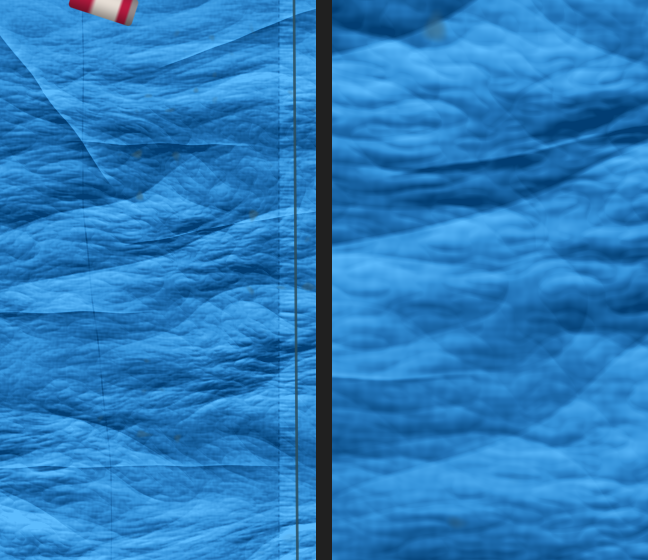
Left, the full canvas; right, a detail of the centre.
Write a Shadertoy shader that draws this texture.

```glsl
// A crumpled blue woven tarpaulin with folds, a stitched hem and a plain can at the top edge.
#define WRINKLE_SCALE vec2(3.2, 7.0)
#define WRINKLE_DEPTH 0.30
#define WEAVE_DEPTH 0.17
#define BASE_TONE 0.38
#define FOLD_STRENGTH 0.55
#define STAIN_AMOUNT 0.5
#define SHADE_BLUE vec3(0.07, 0.35, 0.59)
#define MID_BLUE vec3(0.13, 0.45, 0.72)
#define LIT_BLUE vec3(0.21, 0.58, 0.86)
#define GLOSS_BLUE vec3(0.29, 0.66, 0.93)
#define STAIN_COLOR vec3(0.25, 0.36, 0.40)

float hash(vec2 p) {
    vec3 q = fract(vec3(p.xyx) * 0.1031);
    q += dot(q, q.yzx + 33.33);
    return fract((q.x + q.y) * q.z);
}

float cornerSlope(vec2 cell, vec2 offset) {
    float angle = 6.2832 * hash(cell);
    return dot(vec2(cos(angle), sin(angle)), offset);
}

float gradientNoise(vec2 p) {
    vec2 i = floor(p), f = p - i;
    vec2 u = f * f * f * (f * (f * 6.0 - 15.0) + 10.0);
    vec2 e = vec2(1.0, 0.0);
    return mix(mix(cornerSlope(i, f), cornerSlope(i + e.xy, f - e.xy), u.x),
               mix(cornerSlope(i + e.yx, f - e.yx), cornerSlope(i + 1.0, f - 1.0), u.x), u.y);
}

// Sharp ridges at several sizes, stretched sideways
float wrinkleHeight(vec2 p) {
    vec2 q = p * WRINKLE_SCALE;
    q += 0.35 * vec2(gradientNoise(q * 0.8 + 40.0), gradientNoise(q * 0.8 + 71.0));
    float height = 0.0, amplitude = 1.0 / WRINKLE_SCALE.y, turn = 0.35;
    for (int i = 0; i < 5; i++) {
        height += amplitude * abs(gradientNoise(q + 20.0));
        float c = cos(turn), s = sin(turn);
        q = mat2(c, s, -s, c) * q * 1.9 + 13.7;
        amplitude *= 0.46;
        turn = -turn;
    }
    return height;
}

// Long fold: lit above its edge, shaded below
float fold(vec2 p, vec2 a, vec2 b, float width) {
    vec2 along = normalize(b - a);
    float t = dot(p - a, along) / length(b - a);
    float d = dot(p - a, vec2(-along.y, along.x));
    float ends = smoothstep(-0.05, 0.12, t) * (1.0 - smoothstep(0.85, 1.05, t));
    float side = smoothstep(-0.0015, 0.0015, d);
    return ends * mix(-0.7, 1.0, side) * exp(-abs(d) / width);
}

float line(float d, float width) {
    return 1.0 - smoothstep(width * 0.4, width * 1.4, abs(d));
}

vec3 tarpColor(float tone) {
    float t = clamp(tone, -0.35, 1.3) * 3.0;
    vec3 c = mix(SHADE_BLUE, MID_BLUE, min(t, 1.0));
    c = mix(c, LIT_BLUE, clamp(t - 1.0, 0.0, 1.0));
    return c + (GLOSS_BLUE - LIT_BLUE) * max(t - 2.0, 0.0);
}

void mainImage(out vec4 fragColor, in vec2 fragCoord) {
    vec2 p = fragCoord / iResolution.y;
    float wobble = gradientNoise(p * 9.0 + 5.0);
    vec2 bent = p + 0.008 * vec2(wobble, gradientNoise(p * 11.0 + 31.0));

    // Light falling on the wrinkles from above
    vec2 toLight = 0.0016 * normalize(vec2(-0.3, 1.0));
    float slope = (wrinkleHeight(p - toLight) - wrinkleHeight(p + toLight)) / 0.0032;
    float rough = 0.85 + 0.6 * gradientNoise(p * 4.0 + 9.0);
    rough *= 1.0 - 0.45 * smoothstep(0.8, 0.95, p.y);
    float tone = BASE_TONE + WRINKLE_DEPTH * rough * slope;

    // Broad sheen: bright foot and top, dim middle
    tone += 0.40 * gradientNoise(p * vec2(3.0, 6.0) + 3.0);
    tone += 0.42 * (1.0 - smoothstep(0.06, 0.17, p.y)) + 0.17 * smoothstep(0.78, 0.9, p.y);
    tone -= 0.14 * exp(-pow((p.y - 0.74) / 0.06, 2.0));

    // Main folds
    float folds = fold(bent, vec2(-0.03, 0.98), vec2(0.20, 0.67), 0.017)
        + fold(bent, vec2(0.28, 0.875), vec2(0.60, 1.0), 0.016)
        + fold(bent, vec2(0.12, 0.745), vec2(0.45, 0.74), 0.010)
        + fold(bent, vec2(-0.05, 0.44), vec2(0.27, 0.445), 0.007)
        + fold(bent, vec2(-0.05, 0.165), vec2(0.52, 0.17), 0.006)
        + fold(bent, vec2(0.22, 0.56), vec2(0.60, 0.63), 0.009);
    tone += FOLD_STRENGTH * folds;

    // Woven threads
    float threads = gradientNoise(p * vec2(45.0, 230.0)) + 0.7 * gradientNoise(p * vec2(190.0, 110.0));
    tone += WEAVE_DEPTH * threads;

    // Upright packing creases
    float creaseX = 0.148 + 0.05 * smoothstep(0.7, 0.1, p.y) + 0.004 * wobble;
    tone -= 0.28 * line(p.x - creaseX, 0.0016) * (0.6 + gradientNoise(p * 30.0));

    // Hem strip with short cross threads
    float seamX = 0.531 - 0.006 * p.y;
    float strip = smoothstep(0.496, 0.502, p.x) * smoothstep(seamX + 0.002, seamX - 0.002, p.x);
    float dashes = gradientNoise(vec2(p.x * 18.0, p.y * 190.0) + 50.0);
    tone += strip * (0.24 + 0.65 * dashes) + 0.12 * smoothstep(seamX, seamX + 0.004, p.x);
    tone -= 0.25 * line(p.x - 0.498, 0.0015) * (0.5 + 0.5 * sin(p.y * 500.0));
    vec3 color = tarpColor(tone);

    // Seam cord and rusty specks
    color = mix(color, vec3(0.17, 0.30, 0.36), 0.85 * line(p.x - seamX, 0.0026));
    float stains = smoothstep(0.38, 0.58, gradientNoise(p * vec2(30.0, 38.0) + 17.0));
    stains *= smoothstep(0.0, 0.3, gradientNoise(p * 5.0 + 60.0));
    color = mix(color, STAIN_COLOR, STAIN_AMOUNT * stains);

    // Plain can lying across the top edge
    vec2 q = mat2(0.95, 0.31, -0.31, 0.95) * (p - vec2(0.185, 0.994));
    q = vec2(dot(p - vec2(0.185, 0.994), vec2(0.95, -0.31)), dot(p - vec2(0.185, 0.994), vec2(0.31, 0.95)));
    vec2 edge = abs(q) - vec2(0.052, 0.018);
    float can = length(max(edge, 0.0)) + min(max(edge.x, edge.y), 0.0) - 0.007;
    float redBands = max(smoothstep(0.026, 0.034, q.x), smoothstep(-0.012, -0.025, q.x));
    vec3 canColor = mix(vec3(0.86, 0.83, 0.80), vec3(0.68, 0.10, 0.24), redBands);
    canColor = mix(canColor, vec3(0.55, 0.52, 0.53), smoothstep(0.044, 0.050, q.x));
    canColor *= 0.8 + 0.25 * cos(q.y * 70.0 - 0.5);
    color = mix(color, canColor, smoothstep(0.0015, -0.0015, can));

    fragColor = vec4(clamp(color, 0.0, 1.0), 1.0);
}
```
